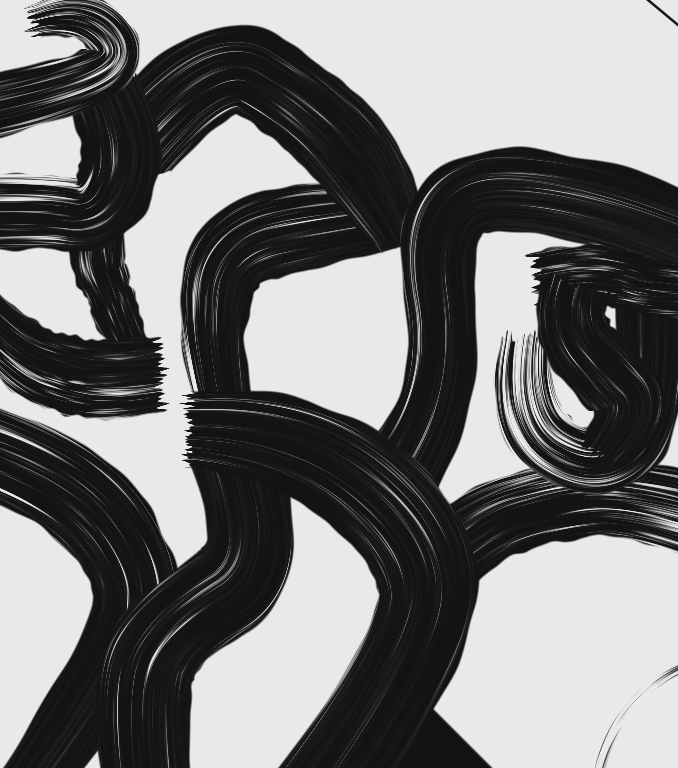
Write a WebGL 2 fragment shader that draws this background.

```glsl
#version 300 es
precision highp float;
// Broad black brush strokes looping over pale paper. Each stroke is a chain of
// quadratic curves; the nearest point gives along/across coordinates, and
// stretched gradient noise in those coordinates makes the dry bristle marks.
uniform vec2 u_resolution;
out vec4 fragColor;

#define GRID 768.0        // layout units per canvas height, y pointing down
#define PAPER 0.915
#define INK 0.075
#define BRISTLES 0.13     // bristle marks per layout unit
#define STREAK_SOFT 0.5   // tonal softness of the bristle marks
#define WETNESS 0.42      // how much ink hides the marks
#define RAGGED 18.0       // roughness of the stroke ends

vec2 gradient(vec2 cell) {
  float angle = 6.2832 * fract(sin(dot(cell, vec2(127.1, 311.7))) * 43758.5);
  return vec2(cos(angle), sin(angle));
}

float noise(vec2 p) {
  vec2 i = floor(p), f = p - i, u = f * f * (3.0 - 2.0 * f), e = vec2(1, 0);
  float low = mix(dot(gradient(i), f), dot(gradient(i + e), f - e), u.x);
  float high = mix(dot(gradient(i + e.yx), f - e.yx), dot(gradient(i + e.xx), f - e.xx), u.x);
  return mix(low, high, u.y);
}

// Parameter of the closest point on d + t(2a + tb), where d is start minus p.
float nearest(vec2 a, vec2 b, vec2 d) {
  float k = 1.0 / max(dot(b, b), 1.0);
  float kx = k * dot(a, b), ky = k * (2.0 * dot(a, a) + dot(d, b)) / 3.0;
  float m = ky - kx * kx, q = kx * (2.0 * kx * kx - 3.0 * ky) + k * dot(d, a);
  float h = q * q + 4.0 * m * m * m, t;
  if (h >= 0.0) {
    vec2 x = (vec2(sqrt(h), -sqrt(h)) - q) * 0.5;
    vec2 r = sign(x) * pow(abs(x), vec2(1.0 / 3.0));
    t = clamp(r.x + r.y - kx, 0.0, 1.0);
  } else {
    float z = sqrt(-m), v = acos(clamp(q / (m * z * 2.0), -1.0, 1.0)) / 3.0;
    vec2 r = clamp(vec2(2.0 * cos(v), -sqrt(3.0) * sin(v) - cos(v)) * z - kx, 0.0, 1.0);
    vec2 e0 = d + r.x * (2.0 * a + r.x * b), e1 = d + r.y * (2.0 * a + r.y * b);
    t = dot(e0, e0) < dot(e1, e1) ? r.x : r.y;
  }
  for (int i = 0; i < 2; i++) {  // polish the root
    vec2 e = d + t * (2.0 * a + t * b), g = a + t * b;
    t -= dot(e, g) / max(2.0 * dot(g, g) + dot(e, b), 0.5 * dot(a, a));
  }
  return clamp(t, 0.0, 1.0);
}

float bristle(float across, float along) {
  return 0.55 * noise(vec2(across, along * 0.6)) + 0.6 * noise(vec2(across * 2.7, along))
       + 0.45 * noise(vec2(across * 6.0, along * 2.0));
}

// c: centre line and half width; dry: dryness at start, at end, and its skew across.
void stroke(inout float tone, vec2 p, vec3 c[5], vec3 dry) {
  float best = 1e9, along = 0.0, across = 0.0, over = 0.0, halfWidth = 1.0;
  for (int i = 0; i < 3; i++) {
    vec3 A = i == 0 ? c[0] : 0.5 * (c[i] + c[i + 1]);
    vec3 C = i == 2 ? c[4] : 0.5 * (c[i + 1] + c[i + 2]);
    vec3 a = c[i + 1] - A, b = A - 2.0 * c[i + 1] + C;
    float t = nearest(a.xy, b.xy, A.xy - p);
    vec3 on = A + t * (2.0 * a + t * b);
    vec2 d = p - on.xy, dir = normalize(a.xy + t * b.xy);
    if (dot(d, d) < best) {
      best = dot(d, d);
      along = float(i) + t;
      across = dir.x * d.y - dir.y * d.x;
      over = abs(dot(dir, d));
      halfWidth = on.z;
    }
  }
  if (abs(across) > halfWidth + 8.0) return;
  float soft = 1.3 * GRID / u_resolution.y, seed = c[0].x + c[0].y * 0.37;
  float v = across / halfWidth, hair = v * c[2].z * BRISTLES + seed;
  float edge = abs(across) - halfWidth - 5.0 * noise(vec2(along * 4.0, seed + sign(v)));
  float tip = over - 1.0 - max(0.0, RAGGED * (0.3 + noise(vec2(hair * 2.0, seed))));
  float cover = (1.0 - smoothstep(-soft, soft, edge)) * (1.0 - smoothstep(-soft, soft, tip - soft));
  float dryness = mix(dry.x, dry.y, along / 3.0) + dry.z * v;
  float marks = bristle(hair, along + seed);
  float streak = smoothstep(0.0, STREAK_SOFT, marks + dryness - WETNESS);
  float sheen = 0.1 * max(0.0, marks + 0.1);
  tone = mix(tone, mix(INK + sheen, PAPER, streak), cover);
}

void main() {
  vec2 p = vec2(gl_FragCoord.x, u_resolution.y - gl_FragCoord.y) * GRID / u_resolution.y;
  float tone = PAPER;

  // Hairline in the upper corner, dark band below, faint arc in the lower corner
  float line = abs(dot(p - vec2(648, 0), normalize(vec2(-25, 30))));
  tone = mix(INK, tone, smoothstep(0.5, 2.0, line + step(p.x, 640.0) * GRID));
  float band = abs(dot(p - vec2(425, 760), vec2(0.7, -0.7)));
  tone = mix(INK, tone, smoothstep(40.0, 43.0, band + step(p.x, 390.0) * GRID));
  vec2 q = p - vec2(740, 800);
  float ring = length(q) - 144.0;
  float trace = (1.0 - smoothstep(3.0, 7.0, abs(ring))) * step(q.x, 0.0) * step(q.y, 0.0);
  tone -= 0.6 * trace * smoothstep(-0.1, 0.3, bristle(ring * BRISTLES, atan(q.y, -q.x) * 2.0));

  // Lower left arch and right arch
  stroke(tone, p, vec3[5](vec3(-15,450,46), vec3(70,480,47), vec3(140,570,44), vec3(130,650,40), vec3(20,800,34)), vec3(.3,.15,-.05));
  stroke(tone, p, vec3[5](vec3(420,580,42), vec3(475,525,40), vec3(560,500,38), vec3(630,495,38), vec3(700,515,42)), vec3(.25,.45,-.15));
  // Central loops
  stroke(tone, p, vec3[5](vec3(400,215,32), vec3(320,222,46), vec3(225,245,42), vec3(208,330,32), vec3(225,410,26)), vec3(.32,.2,.22));
  stroke(tone, p, vec3[5](vec3(138,140,46), vec3(215,50,46), vec3(300,100,42), vec3(365,165,48), vec3(398,230,30)), vec3(.38,.02,0));
  stroke(tone, p, vec3[5](vec3(700,240,42), vec3(575,188,42), vec3(425,192,40), vec3(455,400,32), vec3(395,480,42)), vec3(.06,.2,.14));
  stroke(tone, p, vec3[5](vec3(230,445,42), vec3(275,560,46), vec3(170,625,46), vec3(135,690,48), vec3(150,800,46)), vec3(.1,.28,0));
  stroke(tone, p, vec3[5](vec3(196,430,38), vec3(300,432,50), vec3(430,540,54), vec3(425,650,45), vec3(320,800,52)), vec3(.32,.12,0));
  // Right scribble
  stroke(tone, p, vec3[5](vec3(525,345,25), vec3(515,425,32), vec3(600,475,34), vec3(655,415,36), vec3(650,310,34)), vec3(.8,0,0));
  stroke(tone, p, vec3[5](vec3(545,280,28), vec3(580,275,32), vec3(620,278,30), vec3(650,288,28), vec3(690,290,26)), vec3(.3,.3,0));
  stroke(tone, p, vec3[5](vec3(575,290,34), vec3(565,325,36), vec3(605,375,38), vec3(640,410,38), vec3(605,452,26)), vec3(.2,.2,0));
  // Upper left scribble, its lowest sweep laid down twice
  stroke(tone, p, vec3[5](vec3(98,215,26), vec3(95,260,27), vec3(108,290,23), vec3(118,320,22), vec3(135,355,18)), vec3(.45,.2,0));
  for (float i = 1.0; i >= 0.0; i--)
    stroke(tone, p - vec2(0, 35) * i, vec3[5](vec3(-20,300,18), vec3(20,340,20), vec3(65,358,22), vec3(110,364,22), vec3(153,358,20)), vec3(.3 + .2 * i, .12 + .2 * i, 0));
  stroke(tone, p, vec3[5](vec3(105,95,38), vec3(130,150,42), vec3(100,220,36), vec3(40,210,37), vec3(-30,213,38)), vec3(.1,.5,.2));
  stroke(tone, p, vec3[5](vec3(40,20,16), vec3(85,8,24), vec3(130,58,24), vec3(60,92,31), vec3(-30,110,32)), vec3(.5,.4,0));

  fragColor = vec4(vec3(tone), 1);
}
```
